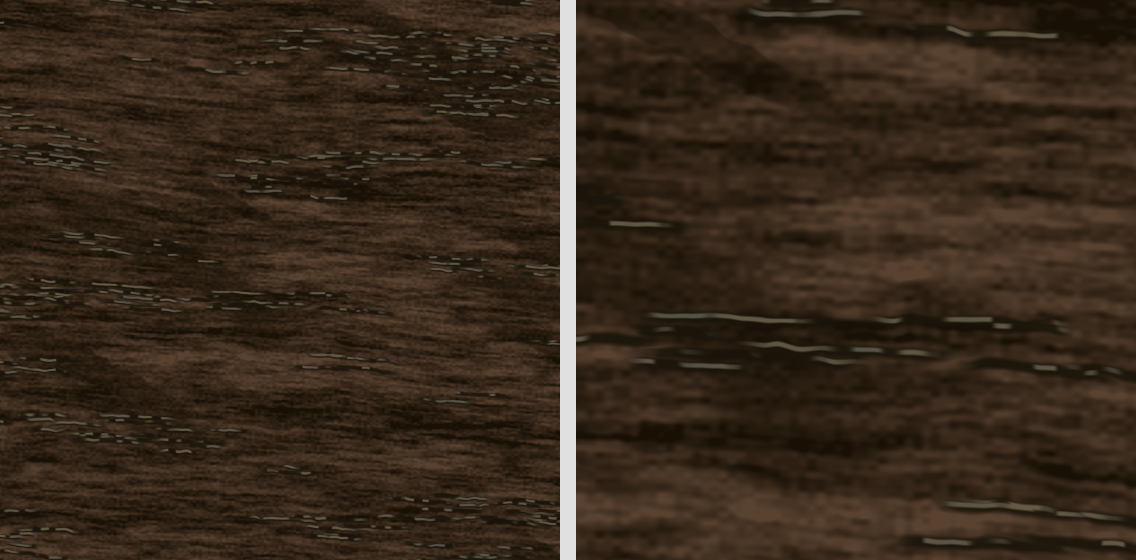
Left: the whole. Right: its middle third, enlarged.
Reproduce this texture procedurally as a Shadertoy shader.

```glsl
// Dark stained oak: near-horizontal fibres, slanted ray flecks and pores with pale filler

float hash(vec2 p) {
    vec3 q = fract(p.xyx * 0.1031);
    q += dot(q, q.yzx + 33.33);
    return fract((q.x + q.y) * q.z);
}

// Value noise in 0..1
float noise(vec2 p) {
    vec2 cell = floor(p), f = fract(p);
    f = f * f * (3.0 - 2.0 * f);
    return mix(mix(hash(cell), hash(cell + vec2(1, 0)), f.x),
               mix(hash(cell + vec2(0, 1)), hash(cell + vec2(1, 1)), f.x), f.y);
}

float signedNoise(vec2 p) {
    return 2.0 * noise(p) - 1.0;
}

// Flecks falling to the right, with ragged edges, gathered in patches
float rayFlecks(vec2 p) {
    vec2 along = vec2(dot(p, vec2(0.9, -0.43)), dot(p, vec2(0.43, 0.9)));
    along.y += 0.02 * signedNoise(p * 6.0) + 0.004 * signedNoise(p * 80.0);
    float fleck = smoothstep(0.64, 0.74, noise(along * vec2(2.8, 25.0) + 41.0));
    return fleck * smoothstep(0.45, 0.6, noise(p * vec2(2.6, 3.2) + 17.3));
}

// Returns x: dark pore groove, y: pale filler lying in it
vec2 pores(vec2 grain, float pixel) {
    vec2 size = vec2(0.17, 0.018);
    vec2 result = vec2(0);
    for (float layer = 0.0; layer < 3.0; layer++) {
        vec2 q = grain / size + layer * vec2(7.37, 31.61) + 60.0;
        q.x += 9.0 * hash(vec2(floor(q.y), layer));
        vec2 id = floor(q);
        vec2 local = fract(q) - 0.5;

        // Pores come in narrow clusters
        vec2 center = grain - local * size;
        float cluster = smoothstep(0.54, 0.7, noise(center * vec2(3.5, 21.0) + 5.0));
        float present = step(hash(id + 3.7), 0.75 * cluster);

        float halfLength = mix(0.15, 0.49, hash(id + 11.3));
        float taper = smoothstep(halfLength, 0.6 * halfLength, abs(local.x));
        float y = (local.y - 0.4 * (hash(id + 23.9) - 0.5)) * size.y
                + 0.0013 * signedNoise(vec2(grain.x * 60.0, id.y));
        float groove = taper * smoothstep(0.0055, 0.0015, abs(y));
        float line = smoothstep(0.0017 + pixel, 0.0006, abs(y - 0.001));
        float broken = smoothstep(0.35, 0.65, noise(vec2(grain.x * 75.0, id.y * 3.1 + layer)));
        result = max(result, present * vec2(groove, line * broken * taper));
    }
    return result;
}

void mainImage(out vec4 fragColor, in vec2 fragCoord) {
    vec2 p = fragCoord / iResolution.y;
    float pixel = 1.0 / iResolution.y;

    // Bend the grain, falling gently to the right
    vec2 grain = p;
    grain.y += 0.05 * p.x + 0.015 * signedNoise(p * vec2(2.2, 3.0) + 8.0)
             + 0.004 * signedNoise(p * vec2(10.0, 14.0))
             + 0.0012 * signedNoise(p * vec2(90.0, 60.0));

    // Wood tone: bands, fibres, fine streaks and speckle
    float bands = 0.6 * signedNoise(grain * vec2(1.8, 11.0) + 2.0)
                + 0.95 * signedNoise(grain * vec2(4.0, 36.0) + 13.0);
    float fibres = 1.6 * signedNoise(grain * vec2(11.0, 115.0) + 29.0)
                 + 1.5 * signedNoise(grain * vec2(34.0, 235.0) + 37.0);
    float speckle = 0.95 * signedNoise(p * vec2(190.0, 250.0));
    float tone = 1.75 + bands + fibres + speckle;

    // Flecks are smoother and darker than the wood around them
    tone = mix(tone, 0.5 + 0.35 * fibres + 0.7 * speckle, 0.8 * rayFlecks(p));
    tone = clamp(tone, -0.7, 4.8);
    vec3 color = vec3(0.126, 0.087, 0.042) + tone * vec3(0.047, 0.036, 0.031);

    // Pores and their filler
    vec2 pore = pores(grain, pixel);
    color = mix(color, vec3(0.095, 0.073, 0.035), 0.85 * pore.x);
    vec3 filler = mix(vec3(0.36, 0.36, 0.32), vec3(0.46, 0.4, 0.3), noise(p * 30.0));
    color = mix(color, filler, 0.85 * pore.y);

    fragColor = vec4(color, 1.0);
}
```
